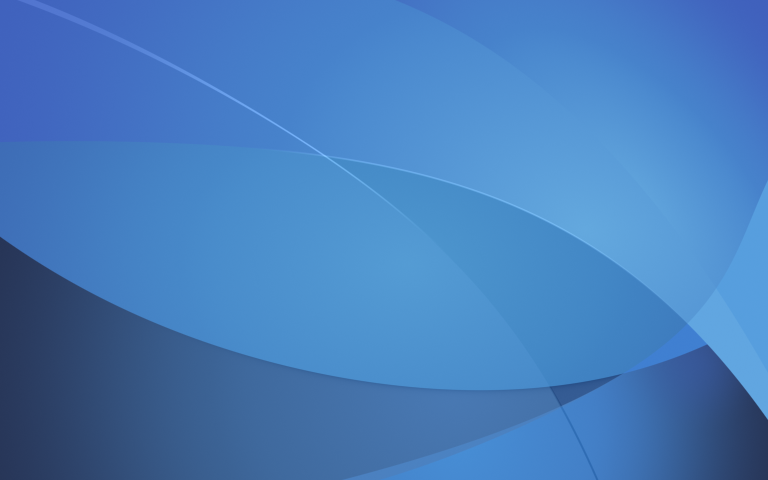
This background is drawn by a Shadertoy shader. Its source:

```glsl
const vec3 SKY = vec3(0.39, 0.66, 0.87);
const vec3 AZURE = vec3(0.28, 0.52, 0.80);
const vec3 INDIGO = vec3(0.25, 0.38, 0.74);
const vec3 NAVY = vec3(0.15, 0.20, 0.33);

// Height of each sweeping curve at x
float lensTop(float x) {
    float s = (x - 0.15) * (x - 0.15);
    return 0.706 - s * (0.090 + 0.076 * s + 0.006 * s * s);
}
float lensBottom(float x) {
    float t = x - 1.0;
    return 0.187 + t * t * (0.345 + 0.125 * t + 0.1 * t * t);
}
float outerArc(float x) {
    float t = x - 0.823;
    return 1.0 - t * (0.40 + 0.57 * t + 0.26 * t * t);
}
float diagonal(float x) {
    float t = x - 0.0375;
    float t2 = t * t;
    return 1.0 - t * (0.365 + 0.22 * t + 0.064 * t2 * t2 * t2);
}

// Horizontal position of the rising arc at height y
float risingArc(float y) {
    return 0.7125 + y * (3.83 - 6.2 * y + 3.75 * y * y);
}

// Converts an implicit value to a distance in canvas heights
float toDistance(float value, float pixel) {
    vec2 slope = vec2(dFdx(value), dFdy(value)) / pixel;
    return value / max(length(slope), 0.001);
}

float inside(float d, float pixel) {
    return smoothstep(-0.75 * pixel, 0.75 * pixel, d);
}

float stroke(float d, float width, float pixel) {
    return smoothstep(width + pixel, width - pixel * 0.5, abs(d));
}

// Elliptic distance from a centre, with axes turned by an angle
float ellipse(vec2 p, vec2 centre, vec2 radii, float angle) {
    float c = cos(angle), s = sin(angle);
    vec2 q = p - centre;
    return length(vec2(c * q.x + s * q.y, c * q.y - s * q.x) / radii);
}

vec3 ramp(float t, vec3 inner, vec3 middle, vec3 outer) {
    vec3 near = mix(inner, middle, clamp(t * 2.0, 0.0, 1.0));
    return mix(near, outer, smoothstep(0.4, 1.05, t));
}

// Fine grain that hides banding
float hash(vec2 p) {
    vec3 q = fract(p.xyx * 0.1031);
    q += dot(q, q.yzx + 33.33);
    return fract((q.x + q.y) * q.z);
}

void mainImage(out vec4 fragColor, in vec2 fragCoord) {
    float pixel = 1.0 / iResolution.y;
    vec2 p = fragCoord * pixel;
    p.x *= 1.6 * iResolution.y / iResolution.x;

    // Signed distances: positive under the top, above the rest, right of the rise
    float dTop = toDistance(lensTop(p.x) - p.y, pixel);
    float dBottom = toDistance(p.y - lensBottom(p.x), pixel);
    float dOuter = toDistance(p.y - outerArc(p.x), pixel);
    float dDiagonal = toDistance(p.y - diagonal(p.x), pixel);
    float dRise = toDistance(p.x - risingArc(p.y), pixel);
    float underTop = inside(dTop, pixel);
    float aboveBottom = inside(dBottom, pixel);
    float beyondOuter = inside(dOuter, pixel);
    float beyondDiagonal = inside(dDiagonal, pixel);
    float beyondRise = inside(dRise, pixel);

    // Upper sky and the fan on its right
    vec3 sky = ramp(ellipse(p, vec2(1.22, 0.52), vec2(1.32, 0.95), -0.35), SKY, AZURE, INDIGO);
    vec3 fan = ramp(ellipse(p, vec2(1.32, 0.57), vec2(0.9, 0.46), -0.86), SKY, AZURE, INDIGO);
    vec3 upper = mix(sky, fan, beyondOuter);
    vec3 wing = mix(vec3(0.38, 0.65, 0.88), vec3(0.34, 0.62, 0.87), beyondOuter);
    upper = mix(upper, wing, beyondRise);

    // Lens and the slate field beneath it
    vec3 lens = ramp(ellipse(p, vec2(0.85, 0.45), vec2(0.95, 0.7), 0.0),
                     vec3(0.33, 0.61, 0.83), vec3(0.28, 0.54, 0.79), vec3(0.24, 0.42, 0.71));
    lens -= beyondDiagonal * vec3(0.025, 0.02, 0.022);
    vec3 slate = ramp(ellipse(p, vec2(0.95, 0.22), vec2(1.02), 0.0),
                      vec3(0.29, 0.48, 0.71), vec3(0.24, 0.40, 0.60), NAVY);
    slate = mix(slate, vec3(0.20, 0.35, 0.57), beyondDiagonal * 0.9);
    vec3 lower = mix(slate, lens, aboveBottom);

    // Lower right field and the small bright wedge
    vec3 deep = ramp(ellipse(p, vec2(0.95, 0.1), vec2(0.68), 0.0),
                     vec3(0.28, 0.56, 0.84), vec3(0.26, 0.49, 0.77), NAVY);
    deep = mix(deep, vec3(0.24, 0.37, 0.68), 0.5 * smoothstep(0.16, 0.0, length(p - vec2(1.45, 0.25))));
    float bandWidth = 0.02 * smoothstep(1.3, 0.75, p.x);
    deep = mix(deep, vec3(0.30, 0.50, 0.74), 0.8 * inside(bandWidth - dRise, pixel));
    deep = mix(deep, vec3(0.25, 0.50, 0.82), aboveBottom);
    lower = mix(lower, deep, beyondRise);
    vec3 color = mix(upper, lower, underTop);

    // Pale rims and soft shadows
    float rim = smoothstep(0.5, 0.8, p.x) * smoothstep(1.5, 1.1, p.x);
    color += 0.11 * rim * stroke(dTop, 0.0012, pixel);
    float bandHalf = mix(0.006, 0.001, smoothstep(0.0, 0.65, p.x));
    float bandGlow = mix(0.07, 0.18, smoothstep(0.2, 0.65, p.x)) * smoothstep(0.95, 0.65, p.x);
    color += bandGlow * stroke(dDiagonal - bandHalf, bandHalf, pixel);
    color -= 0.08 * smoothstep(1.1, 1.2, p.x) * (1.0 - aboveBottom) * stroke(dDiagonal, 0.0015, pixel);
    float shade = smoothstep(0.2, 0.8, p.x) * (1.0 - aboveBottom) * (1.0 - beyondRise);
    color -= 0.06 * shade * exp(-abs(dBottom) * 180.0);
    color += (hash(fragCoord) - 0.5) / 255.0;
    fragColor = vec4(clamp(color, 0.0, 1.0), 1.0);
}
```
